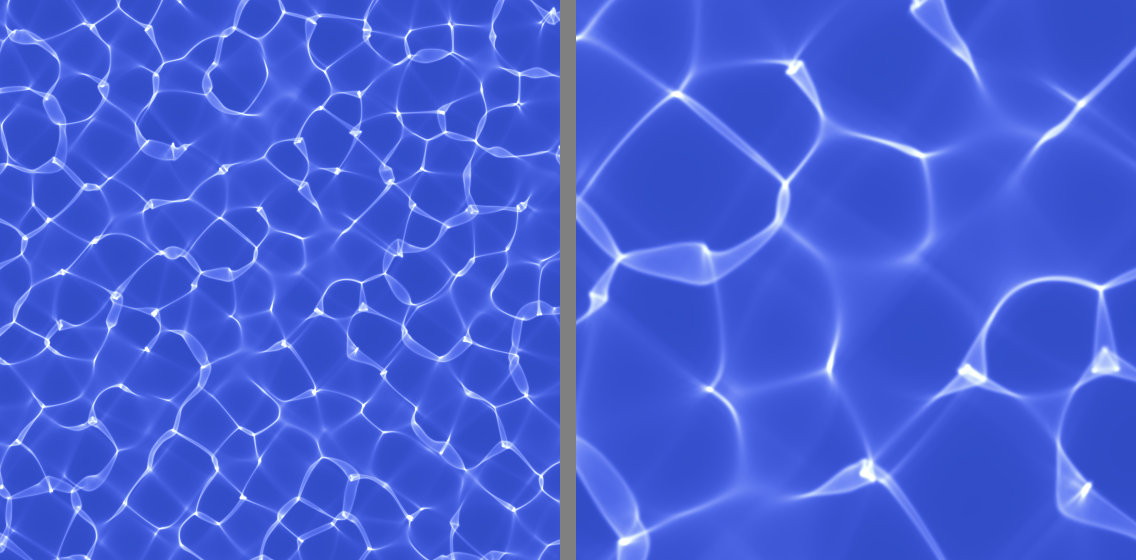
Left, the full canvas; right, a detail of the centre.
This texture is drawn by a three.js fragment shader. Its source:

```glsl
// Pool caustics: light bent by a rippled surface into a bright net on blue water.
varying vec2 vUv;

const int RAYS = 16;          // rays per side of the search window
const float SPACING = 0.078;  // distance between rays, in noise cells

// Random gradient of one lattice corner
vec2 cornerGradient(vec2 corner) {
  vec3 p = fract(corner.xyx * vec3(0.1031, 0.1030, 0.0973));
  p += dot(p, p.yzx + 33.33);
  return fract((p.xx + p.yz) * p.zy) * 2.0 - 1.0;
}

// Analytic slope of gradient noise with quintic blending
vec2 surfaceSlope(vec2 x) {
  vec2 i = floor(x);
  vec2 f = x - i;
  vec2 u = f * f * f * (f * (f * 6.0 - 15.0) + 10.0);
  vec2 du = 30.0 * f * f * (f * (f - 2.0) + 1.0);

  vec2 ga = cornerGradient(i);
  vec2 gb = cornerGradient(i + vec2(1.0, 0.0));
  vec2 gc = cornerGradient(i + vec2(0.0, 1.0));
  vec2 gd = cornerGradient(i + vec2(1.0, 1.0));
  float va = dot(ga, f);
  float vb = dot(gb, f - vec2(1.0, 0.0));
  float vc = dot(gc, f - vec2(0.0, 1.0));
  float vd = dot(gd, f - vec2(1.0, 1.0));

  return ga + u.x * (gb - ga) + u.y * (gc - ga) + u.x * u.y * (ga - gb - gc + gd)
    + du * (u.yx * (va - vb - vc + vd) + vec2(vb, vc) - va);
}

// Where a ray entering at x lands on the floor
vec2 landingPoint(vec2 x) {
  return x + 0.34 * surfaceSlope(x);
}

// Light reaching the offset d from a beam with edges ex and ey
float beamLight(vec2 d, vec2 ex, vec2 ey) {
  // Gaussian footprint: stretched cell plus a small blur
  float blur = 0.012 * 0.012;
  float xx = 0.28 * (ex.x * ex.x + ey.x * ey.x) + blur;
  float yy = 0.28 * (ex.y * ex.y + ey.y * ey.y) + blur;
  float xy = 0.28 * (ex.x * ex.y + ey.x * ey.y);
  float det = xx * yy - xy * xy;
  float dist = (yy * d.x * d.x - 2.0 * xy * d.x * d.y + xx * d.y * d.y) / det;
  return SPACING * SPACING * exp(-0.5 * dist) / (6.2832 * sqrt(det));
}

// Sum of all nearby beams, walked row by row over a mesh of rays
float causticLight(vec2 p) {
  vec2 start = floor(p / SPACING) - 0.5 * float(RAYS) + 1.0;
  vec2 row[RAYS];
  for (int i = 0; i < RAYS; i++) row[i] = vec2(0.0);

  float light = 0.0;
  for (int j = 0; j < RAYS; j++) {
    vec2 left = vec2(0.0);
    vec2 diagonal = vec2(0.0);
    for (int i = 0; i < RAYS; i++) {
      vec2 below = row[i];
      vec2 here = landingPoint((start + vec2(float(i), float(j))) * SPACING);
      if (i > 0 && j > 0) {
        vec2 center = 0.25 * (here + left + below + diagonal);
        vec2 edgeX = 0.5 * (here - left + below - diagonal);
        vec2 edgeY = 0.5 * (here - below + left - diagonal);
        light += beamLight(p - center, edgeX, edgeY);
      }
      row[i] = here;
      left = here;
      diagonal = below;
    }
  }
  return light;
}

// Deep blue through sky blue to near white
vec3 waterColor(float light) {
  float red = 0.18 + 0.92 * (1.0 - exp(-0.115 * light));
  float green = red + 0.105 - 0.06 * red * red;
  float blue = 0.985 - 0.155 * exp((0.23 - red) / 0.12);
  return vec3(red, green, blue);
}

void main() {
  // Turned so that the noise lattice does not line up with the canvas
  vec2 p = mat2(0.8, 0.6, -0.6, 0.8) * vUv * 15.0 + vec2(40.0, 20.0);
  gl_FragColor = vec4(waterColor(causticLight(p)), 1.0);
}
```
